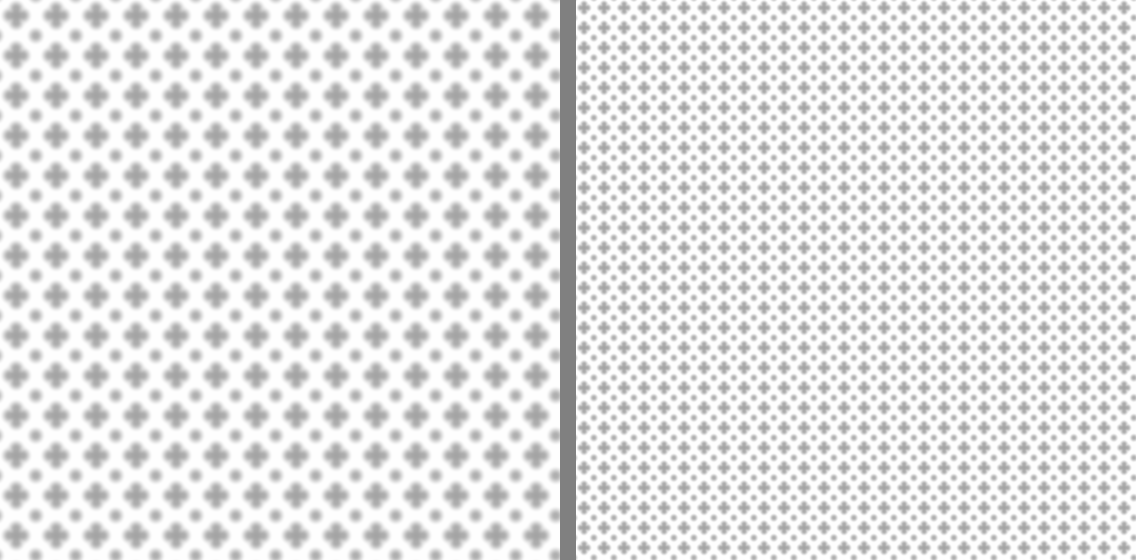
Left, the tile; right, the same tile 2 across and 2 down.
Reproduce this pattern procedurally as a WebGL 2 fragment shader.

```glsl
#version 300 es
precision highp float;
// Soft grey four-lobed crosses alternating with small round dots on white.

#define REPEATS 14.0                    // whole cells across and down
#define CROSS_CENTER vec2(0.405, 0.612) // position within a cell
#define DOT_CENTER vec2(0.893, 0.110)
#define ARM_LENGTH vec2(0.165, 0.177)   // horizontal and vertical arms
#define ARM_BLEND 0.07                  // rounding of the inner corners
#define BLUR_INNER 0.025                // distance where the ink starts to fade
#define BLUR_OUTER 0.253                // distance where the ink is gone
#define DOT_STRENGTH 0.87
#define TIP_FADE 0.10                   // lightening towards the lobe tips
#define PAPER_COLOR vec3(0.995)
#define INK_COLOR vec3(0.64)

uniform vec2 u_resolution;
out vec4 fragColor;

// Offset from the nearest repeat of a center, in cell units.
vec2 repeatAround(vec2 p, vec2 center) {
    return fract(p - center + 0.5) - 0.5;
}

float smoothMin(float a, float b, float k) {
    float h = max(k - abs(a - b), 0.0) / k;
    return min(a, b) - 0.25 * h * h * k;
}

// Distance to the two crossing spines of the cross.
float crossDistance(vec2 p) {
    p = abs(p);
    float across = length(vec2(max(p.x - ARM_LENGTH.x, 0.0), p.y));
    float upright = length(vec2(p.x, max(p.y - ARM_LENGTH.y, 0.0)));
    return smoothMin(across, upright, ARM_BLEND);
}

// Blurred ink coverage for a distance.
float softInk(float d) {
    return 1.0 - smoothstep(BLUR_INNER, BLUR_OUTER, d);
}

void main() {
    vec2 cell = gl_FragCoord.xy / u_resolution * REPEATS;
    vec2 crossPos = repeatAround(cell, CROSS_CENTER);
    vec2 dotPos = repeatAround(cell, DOT_CENTER);

    // Crosses, darkest at the middle
    float crossInk = softInk(crossDistance(crossPos));
    crossInk *= 1.0 - TIP_FADE * smoothstep(0.0, 0.2, length(crossPos));

    // Dots between the crosses
    float dotInk = DOT_STRENGTH * softInk(length(dotPos));

    float ink = min(crossInk + dotInk, 1.0);
    fragColor = vec4(mix(PAPER_COLOR, INK_COLOR, ink), 1.0);
}
```
